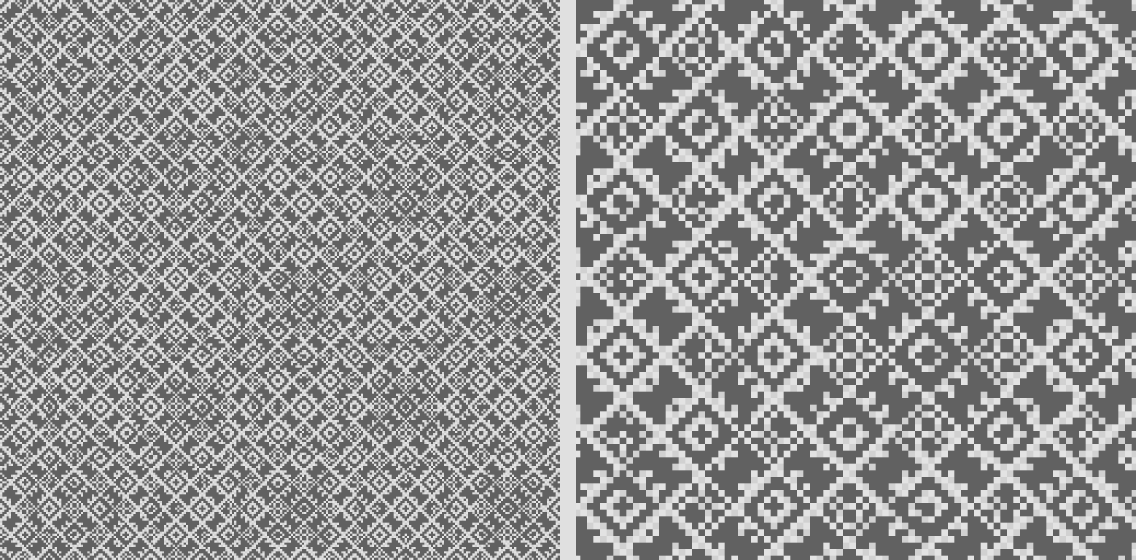
Left: the whole. Right: its middle third, enlarged.
Write a WebGL 1 fragment shader that draws this pattern.

```glsl
precision highp float;
// Woven diamond lattice in grey and off-white, 11 repeats each way with a
// half-step stagger. The cloth is snapped to 256 threads, then each thread is
// coloured by folding rotated coordinates into one mirrored quarter tile.

uniform vec2 u_resolution;

// 1.0 when x lies between lo and hi
float band(float x, float lo, float hi) {
  return step(lo, x) * step(x, hi);
}

// Light-yarn mask; diamonds sit at whole numbers of the rotated lattice
float motif(vec2 p) {
  vec2 q = abs(fract(vec2(p.x + p.y, p.x - p.y) + 0.5) - 0.5);
  float near = min(q.x, q.y);
  float far = max(q.x, q.y);

  // Nested diamond: dark eye, light ring, dark ring
  float light = band(far, 0.068, 0.14);

  // Light bands crossing the whole cloth
  light = max(light, max(band(q.x, 0.237, 0.305), band(q.y, 0.237, 0.305)));

  // Two broad teeth on each side of every diamond
  float teeth = band(near, 0.035, 0.115);
  light = max(light, teeth * band(far, 0.305, 0.405));

  // Speckled rosette between the diamonds
  vec2 dots = step(abs(fract((0.5 - q) / 0.12 + 0.5) - 0.5), vec2(0.3));
  return max(light, dots.x * dots.y * step(0.305, near));
}

vec3 cloth(vec2 uv) {
  // Threads counted from the central diamond, y downwards
  vec2 thread = floor(uv * 256.0) + 0.5 - vec2(127.0, 128.5);
  thread.y = -thread.y;
  vec2 p = thread * 11.0 / 256.0;

  // Alternate repeats are slightly wider and narrower
  p -= 0.0125 * (1.0 - cos(3.14159 * p));

  // Two-tone checker in the light yarn, one thread per square
  vec2 index = floor(thread);
  float checker = mod(index.x + index.y, 2.0);
  vec3 yarn = mix(vec3(0.82), vec3(0.89), checker);
  return mix(vec3(0.38), yarn, motif(p));
}

void main() {
  // Average a 3 by 3 grid of samples to smooth the thread edges
  vec3 sum = vec3(0.0);
  for (int j = 0; j < 3; j++) {
    for (int i = 0; i < 3; i++) {
      vec2 offset = (vec2(float(i), float(j)) - 1.0) / 3.0;
      sum += cloth((gl_FragCoord.xy + offset) / u_resolution);
    }
  }
  gl_FragColor = vec4(sum / 9.0, 1.0);
}
```
